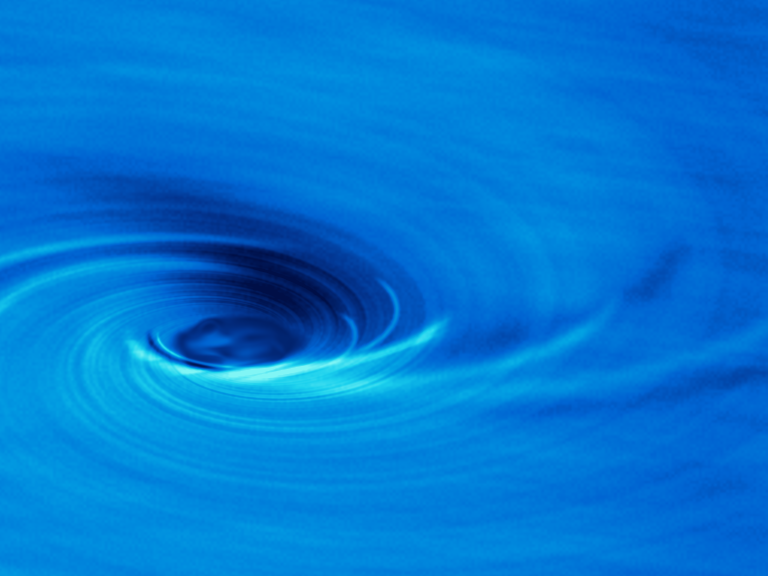
Give the GLSL for this background, as a WebGL 2 fragment shader.

```glsl
#version 300 es
precision highp float;
uniform vec2 u_resolution;
out vec4 fragColor;

#define EYE vec2(0.412, 0.405)
#define EYE_SIZE vec2(0.122, 0.047)
#define FLATTEN 2.1
#define PITCH 0.32
#define STREAK_GAIN 0.21
#define RIPPLE_GAIN 0.075
#define GRAIN_GAIN 0.04

float hash(vec3 p) {
  p = fract(p * vec3(0.1031, 0.1130, 0.0973));
  p += dot(p, p.yzx + 33.33);
  return fract((p.x + p.y) * p.z);
}

float noise(vec3 p) {
  vec3 i = floor(p), f = fract(p);
  f = f * f * (3.0 - 2.0 * f);
  vec2 e = vec2(0.0, 1.0);
  vec4 near = vec4(hash(i), hash(i + e.yxx), hash(i + e.xyx), hash(i + e.yyx));
  vec4 far = vec4(hash(i + e.xxy), hash(i + e.yxy), hash(i + e.xyy), hash(i + e.yyy));
  vec4 m = mix(near, far, f.z);
  return mix(mix(m.x, m.y, f.x), mix(m.z, m.w, f.x), f.y);
}

// Soft sheared patch of light or shade
float blob(vec2 p, vec2 center, vec2 size, float slope) {
  vec2 q = p - center;
  q.y -= slope * q.x;
  q /= size;
  return exp(-dot(q, q));
}

// Part of an elliptical crest, fading out at both ends
float arc(vec2 p, vec2 center, vec2 radii, float middle, float halfSpan, float width) {
  vec2 q = (p - center) / radii;
  float k = max(length(q), 0.001);
  float d = k * (k - 1.0) / max(length(q / radii), 0.001);
  float facing = dot(q / k, vec2(cos(middle), sin(middle)));
  float edge = cos(halfSpan);
  return exp(-d * d / (width * width)) * smoothstep(edge, mix(edge, 1.0, 0.7), facing);
}

// Streaks that wind around the eye without a seam
float spiralStreaks(vec2 q, float count) {
  float lr = log(length(q) + 0.02);
  float t = atan(q.y, q.x) - lr / PITCH;
  return noise(vec3(vec2(cos(t), sin(t)) * count + 40.0, lr * 1.6 + 20.0)) - 0.5;
}

float ramp(float low, float high, float v) {
  return clamp((v - low) / (high - low), 0.0, 1.0);
}

vec3 waterColor(float v) {
  vec3 c = mix(vec3(0.0, 0.06, 0.28), vec3(0.01, 0.21, 0.57), ramp(0.0, 0.2, v));
  c = mix(c, vec3(0.0, 0.39, 0.82), ramp(0.2, 0.4, v));
  c = mix(c, vec3(0.0, 0.55, 0.87), ramp(0.4, 0.6, v));
  c = mix(c, vec3(0.01, 0.64, 0.89), ramp(0.6, 0.7, v));
  c = mix(c, vec3(0.11, 0.82, 0.93), ramp(0.7, 0.87, v));
  return mix(c, vec3(0.5, 0.96, 0.96), ramp(0.87, 1.1, v));
}

void main() {
  vec2 p = gl_FragCoord.xy / u_resolution.y;
  vec2 q = (p - EYE) * vec2(1.0, FLATTEN);
  float r = length(q);

  // Broad light and shade
  float v = 0.51 - 0.11 * smoothstep(0.8, 1.3, p.x);
  v += 0.05 * blob(p, vec2(0.6, 0.85), vec2(0.35, 0.14), -0.2);
  v += 0.09 * blob(p, vec2(0.3, 0.15), vec2(0.65, 0.25), 0.0);
  v += 0.08 * blob(p, vec2(0.92, 0.57), vec2(0.2, 0.1), 0.3);
  v += 0.10 * blob(p, vec2(0.1, 0.38), vec2(0.2, 0.12), 0.0);
  v += 0.12 * blob(p, vec2(0.45, 0.3), vec2(0.35, 0.07), 0.0);
  v -= 0.10 * blob(p, vec2(0.05, 0.66), vec2(0.35, 0.07), 0.0);
  v -= 0.33 * blob(p, vec2(0.47, 0.56), vec2(0.28, 0.095), -0.36);
  v -= 0.06 * blob(p, vec2(0.77, 0.53), vec2(0.13, 0.1), -0.3);
  v -= 0.34 * blob(p, vec2(0.47, 0.47), vec2(0.17, 0.07), -0.2);

  // Winding streaks and faint surface ripples
  float streaks = 0.5 * spiralStreaks(q, 4.0) + 0.5 * spiralStreaks(q, 11.0);
  v += STREAK_GAIN * streaks * smoothstep(0.08, 0.2, r) * (0.5 + exp(-r * r * 4.0));
  float slant = p.y + 0.12 * p.x;
  float ripple = noise(vec3(p.x * 4.0, slant * 30.0, 3.0)) - 0.5;
  ripple += 0.6 * (noise(vec3(p.x * 9.0, slant * 80.0, 9.0)) - 0.5);
  v += RIPPLE_GAIN * ripple * smoothstep(0.2, 0.6, r);
  v += GRAIN_GAIN * (noise(vec3(p * 190.0, 5.0)) - 0.5);

  // Wide swells around the bowl
  v += 0.22 * arc(p, vec2(0.295, 0.427), vec2(0.451, 0.160), 1.95, 1.0, 0.009);
  v -= 0.12 * arc(p, vec2(0.286, 0.424), vec2(0.373, 0.144), 1.95, 1.2, 0.011);
  v += 0.25 * arc(p, vec2(0.278, 0.418), vec2(0.304, 0.127), 2.1, 1.15, 0.011);
  v += 0.10 * arc(p, vec2(0.408, 0.418), vec2(0.243, 0.104), 3.3, 1.4, 0.03);
  v += 0.22 * arc(p, vec2(0.573, 0.514), vec2(0.503, 0.182), -1.15, 1.15, 0.015);
  v -= 0.12 * arc(p, vec2(0.642, 0.592), vec2(0.538, 0.200), -0.8, 0.95, 0.028);
  v += 0.12 * arc(p, vec2(0.720, 0.560), vec2(0.720, 0.245), -1.05, 0.9, 0.018);
  v -= 0.10 * arc(p, vec2(0.764, 0.566), vec2(0.833, 0.286), -0.9, 0.75, 0.02);

  // Dark eye with mottled reflections
  vec2 e = (p - EYE) / EYE_SIZE;
  float wobble = noise(vec3(p * 30.0, 7.0)) - 0.5;
  float eye = 1.0 - smoothstep(0.85, 1.1, length(e) + 0.25 * wobble);
  float mottling = noise(vec3(p * vec2(30.0, 80.0) + 2.0 * wobble, 11.0));
  float reflection = 0.06 + 0.42 * mottling * blob(p, vec2(0.385, 0.405), vec2(0.08, 0.035), -0.1);
  v = mix(v, reflection, 0.9 * eye);

  // Bright rim and the fingers that leave it
  float strands = noise(vec3(p.x * 6.0, (p.y - 0.25 * p.x * p.x) * 150.0, 2.0));
  float gloss = 0.5 + 0.8 * strands;
  v += 0.34 * gloss * arc(p, vec2(0.425, 0.418), vec2(0.200, 0.069), 4.1, 1.25, 0.012);
  v -= 0.40 * arc(p, vec2(0.425, 0.418), vec2(0.166, 0.062), 3.75, 0.85, 0.006);
  v += 0.34 * arc(p, vec2(0.425, 0.418), vec2(0.151, 0.056), 3.9, 0.95, 0.003);
  v += 0.46 * gloss * arc(p, vec2(0.469, 0.479), vec2(0.3125, 0.118), -1.05, 0.95, 0.012);
  v += 0.20 * arc(p, vec2(0.500, 0.475), vec2(0.290, 0.128), -0.95, 0.7, 0.016);
  v += 0.32 * arc(p, vec2(0.521, 0.462), vec2(0.168, 0.090), -0.2, 0.95, 0.005);
  v += 0.28 * arc(p, vec2(0.469, 0.418), vec2(0.148, 0.069), -0.1, 0.8, 0.005);

  fragColor = vec4(waterColor(v), 1.0);
}
```
